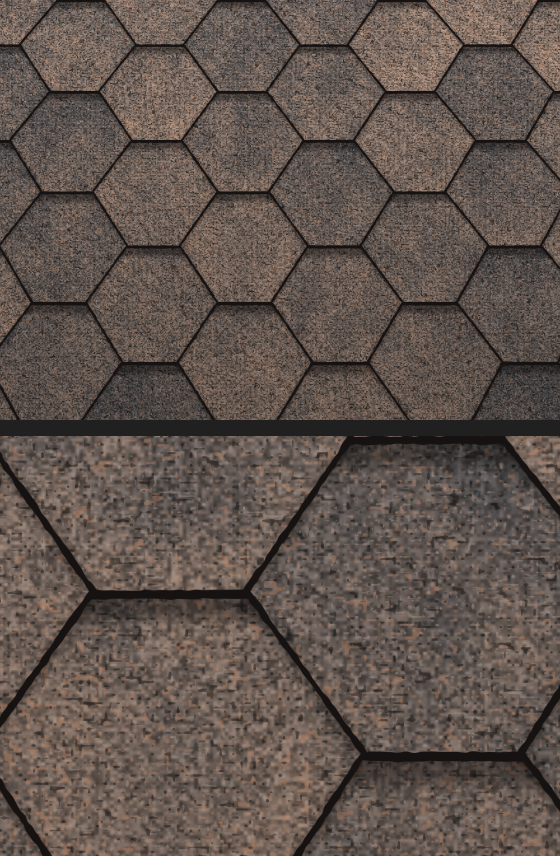
Top, the full canvas; bottom, a detail of the centre.
Reproduce this pattern procedurally as a WebGL 1 fragment shader.

```glsl
precision highp float;
// Hexagonal roof shingles seen in gentle perspective: the canvas is mapped to a
// receding plane, split into staggered hexagons, then each tile is toned,
// sprinkled with mineral granules and given dark seams and overlap shadows.

uniform vec2 u_resolution;

// Plane, in canvas heights measured down from the top
const float PITCH_TOP = 0.3819;    // column spacing at the top edge
const float PITCH_GROWTH = 0.0825; // growth of the spacing down the canvas
const float ROW_SCALE = 17.02;     // rows per unit of inverse spacing
const vec2 AXIS = vec2(0.5747, 0.010); // central column and its drift

// Hexagon, in column spacings
const float ROW_HEIGHT = 0.30;
const float HALF_WIDTH = 0.355;
const vec2 SIDE_NORMAL = vec2(0.819, 0.573);

const float SEAM_HALF = 0.0060;
const float LIP_WIDTH = 0.0150;
const float SHADOW_DEPTH = 0.062;
const float SHADOW_STRENGTH = 0.36;
const float GRAIN_SCALE = 330.0;

const vec3 SLATE = vec3(0.295, 0.282, 0.282);
const vec3 BROWN = vec3(0.535, 0.447, 0.392);
const vec3 COPPER = vec3(0.690, 0.500, 0.385);
const vec3 PALE = vec3(0.640, 0.590, 0.555);
const vec3 SEAM = vec3(0.085, 0.070, 0.068);

float hash(vec2 p) {
  return fract(sin(dot(p, vec2(127.1, 311.7))) * 43758.5453);
}

float noise(vec2 p) {
  vec2 i = floor(p);
  vec2 f = fract(p);
  f = f * f * (3.0 - 2.0 * f);
  return mix(mix(hash(i), hash(i + vec2(1.0, 0.0)), f.x),
             mix(hash(i + vec2(0.0, 1.0)), hash(i + vec2(1.0, 1.0)), f.x), f.y);
}

float fbm(vec2 p) {
  float sum = 0.0;
  float weight = 0.5;
  for (int i = 0; i < 4; i++) {
    sum += weight * noise(p);
    p = p * 2.1 + 17.3;
    weight *= 0.5;
  }
  return sum / 0.9375;
}

// Offset from a tile centre, with rows scaled to column spacings
vec2 tileOffset(vec2 plane, vec2 center) {
  return (plane - center) * vec2(1.0, ROW_HEIGHT);
}

// Inward distance to the slanted sides
float sideDistance(vec2 q) {
  return HALF_WIDTH * SIDE_NORMAL.x - dot(abs(q), SIDE_NORMAL);
}

float hexDistance(vec2 q) {
  return min(ROW_HEIGHT - abs(q.y), sideDistance(q));
}

vec3 granules(vec3 base, vec2 p, float warmth) {
  vec2 g = p * GRAIN_SCALE;
  float fine = noise(g) - 0.5;
  float coarse = noise(g * 0.55 + 41.0) - 0.5;
  vec3 color = base * (1.0 + 0.62 * fine + 0.30 * coarse);
  float copper = smoothstep(0.66, 0.90, noise(g * 0.85 + 93.0));
  float pale = smoothstep(0.74, 0.95, noise(g * 0.95 + 157.0));
  float dark = smoothstep(0.70, 0.92, noise(g * 0.90 + 211.0));
  color = mix(color, COPPER, copper * (0.38 + 0.25 * warmth));
  color = mix(color, PALE, pale * 0.45);
  return color * (1.0 - 0.42 * dark);
}

void main() {
  vec2 p = gl_FragCoord.xy / u_resolution.y;
  float down = 1.0 - p.y;

  // Perspective plane: x counts columns, y counts half-tile rows
  float pitch = PITCH_TOP + PITCH_GROWTH * down;
  vec2 plane = vec2((p.x - AXIS.x - AXIS.y * down) / pitch,
                    ROW_SCALE * (1.0 / PITCH_TOP - 1.0 / pitch));

  // Pick the containing tile from two staggered lattices
  vec2 oddCell = vec2(floor(plane.x + 0.5), 2.0 * floor(plane.y * 0.5) + 1.0);
  vec2 evenCell = vec2(floor(plane.x) + 0.5, 2.0 * floor((plane.y + 1.0) * 0.5));
  vec2 oddOffset = tileOffset(plane, oddCell);
  vec2 evenOffset = tileOffset(plane, evenCell);
  bool useOdd = hexDistance(oddOffset) > hexDistance(evenOffset);
  vec2 cell = useOdd ? oddCell : evenCell;
  vec2 q = useOdd ? oddOffset : evenOffset;

  // Tile tone, inner fade and weathered blotches
  float tone = hash(cell + 4.7);
  float fade = mix(0.15, 0.85, hash(cell * 1.7 + 9.1));
  float blotch = fbm(vec2(q.x * 9.0, q.y * 7.0) + cell * 13.7) - 0.5;
  float warmth = clamp(0.12 + 0.66 * tone + fade * q.y + 0.75 * blotch, 0.0, 1.0);
  vec3 color = granules(mix(SLATE, BROWN, warmth), p, warmth);
  color *= mix(1.15, 0.87, down);

  // Shadow cast by the overlapping tiles above
  float ragged = (noise(p * 150.0) - 0.5) * 0.004;
  float top = q.y + ROW_HEIGHT;
  float side = sideDistance(q);
  float band = 1.0 - smoothstep(0.55 * SHADOW_DEPTH, 1.25 * SHADOW_DEPTH, top + 2.0 * ragged);
  float flank = (1.0 - smoothstep(0.0, 0.030, side)) * (q.y < 0.0 ? 0.30 : 0.14);
  color *= (1.0 - SHADOW_STRENGTH * band) * (1.0 - flank);

  // Seams on the slants, thicker lip below each flat edge
  float aa = 0.8 / (u_resolution.y * pitch);
  float edge = min(side - SEAM_HALF, top - LIP_WIDTH);
  edge = min(edge, ROW_HEIGHT - q.y - 0.3 * SEAM_HALF) + ragged;
  color = mix(SEAM, color, smoothstep(-aa, aa, edge));

  gl_FragColor = vec4(clamp(color, 0.0, 1.0), 1.0);
}
```
